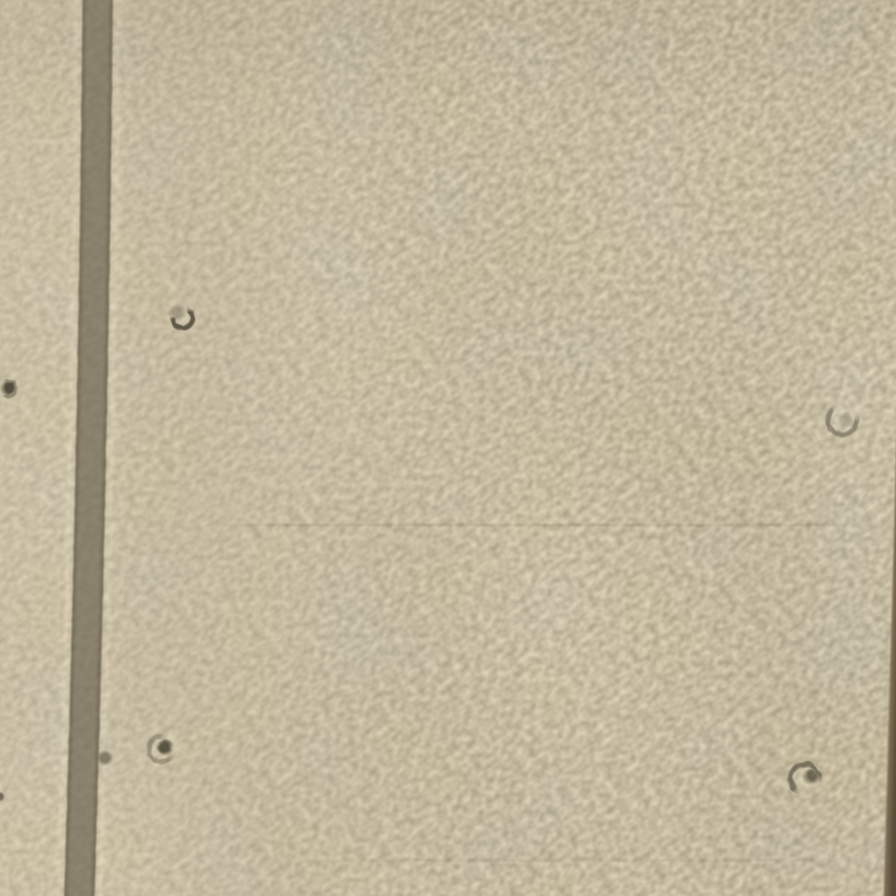
Give the GLSL for this texture, as a Shadertoy shader.

```glsl
vec2 gradientAt(vec2 cell) {
    vec3 h = fract(vec3(cell.xyx) * vec3(0.1031, 0.103, 0.0973));
    h += dot(h, h.yzx + 33.33);
    float angle = 6.2832 * fract((h.x + h.y) * h.z);
    return vec2(cos(angle), sin(angle));
}

float gradientNoise(vec2 p) {
    vec2 cell = floor(p), f = fract(p);
    vec2 w = f * f * f * (f * (f * 6.0 - 15.0) + 10.0);
    float a = dot(gradientAt(cell), f);
    float b = dot(gradientAt(cell + vec2(1, 0)), f - vec2(1, 0));
    float c = dot(gradientAt(cell + vec2(0, 1)), f - vec2(0, 1));
    float d = dot(gradientAt(cell + vec2(1, 1)), f - vec2(1, 1));
    return mix(mix(a, b, w.x), mix(c, d, w.x), w.y);
}

float spot(vec2 p, float radius) {
    return 1.0 - smoothstep(radius * 0.45, radius * 1.3, length(p));
}

// Ring with a soft gap facing the given angle
float brokenRing(vec2 p, float radius, float gapAngle) {
    float line = 1.0 - smoothstep(0.001, 0.0045, abs(length(p) - radius));
    float facing = dot(p, vec2(cos(gapAngle), sin(gapAngle))) / max(length(p), 0.0001);
    return line * (1.0 - smoothstep(0.2, 0.8, facing));
}

void mainImage(out vec4 fragColor, in vec2 fragCoord) {
    vec2 uv = fragCoord / iResolution.xy;

    // Pale painted panel with broad warm and cool drifts
    float drift = gradientNoise(uv * vec2(4.0, 3.0) + 7.0);
    vec3 color = vec3(0.772, 0.732, 0.628) + 0.025 * drift;
    color += vec3(0.008, 0.0, -0.018) * gradientNoise(uv * 9.0 + 31.0);
    color -= 0.025 * smoothstep(0.85, 1.0, uv.y);
    color += 0.015 * (1.0 - smoothstep(0.0, 0.3, uv.x));

    // Slanted grain, coarser and stronger toward the middle and right
    vec2 slanted = mat2(0.8, -0.6, 0.6, 0.8) * uv;
    float grain = gradientNoise(slanted * vec2(90.0, 125.0));
    grain += 0.7 * gradientNoise(slanted.yx * vec2(170.0, 145.0) + 50.0);
    float roughness = mix(0.075, 0.11, smoothstep(0.1, 0.65, uv.x));
    color += roughness * grain * vec3(1.0, 0.98, 0.95);

    // Faint horizontal seams
    float wobble = 0.001 * gradientNoise(vec2(uv.x * 25.0, 3.0));
    float seam = 1.0 - smoothstep(0.0008, 0.003, abs(uv.y - 0.414 + wobble));
    seam *= smoothstep(0.22, 0.32, uv.x) * (1.0 - smoothstep(0.9, 0.97, uv.x));
    float lowSeam = 1.0 - smoothstep(0.0008, 0.003, abs(uv.y - 0.04 + wobble));
    lowSeam *= smoothstep(0.3, 0.5, uv.x) * (1.0 - smoothstep(0.85, 0.95, uv.x));
    color -= (0.07 * seam + 0.04 * lowSeam) * (0.7 + gradientNoise(uv * vec2(60.0, 5.0)));

    // Left groove, bending slightly, with a light rim and darker borders
    float center = 0.0885 + 0.032 * uv.y - 0.0115 * uv.y * uv.y;
    center += 0.0008 * gradientNoise(vec2(uv.y * 45.0, 9.0));
    float edge = abs(uv.x - center) - 0.017;
    color += 0.035 * exp(-pow((edge - 0.006) / 0.004, 2.0));
    vec3 grooveColor = vec3(0.535, 0.505, 0.425) + 0.025 * grain;
    grooveColor -= 0.06 * smoothstep(-0.007, -0.001, edge);
    color = mix(color, grooveColor, 1.0 - smoothstep(-0.002, 0.002, edge));
    color = mix(color, vec3(0.46, 0.43, 0.35), 0.85 * spot(uv - vec2(0.117, 0.154), 0.008));

    // Right groove entering at the lower corner
    float inside = uv.x - (0.987 + 0.028 * uv.y);
    vec3 shadowColor = mix(vec3(0.48, 0.42, 0.32), vec3(0.35, 0.3, 0.22), smoothstep(0.0, 0.01, inside));
    color = mix(color, shadowColor, smoothstep(-0.003, 0.002, inside));

    // Fasteners: position, ring radius, gap angle; then ring and core strength, core offset
    vec4 rings[5] = vec4[5](
        vec4(0.204, 0.645, 0.011, 2.0), vec4(0.009, 0.566, 0.008, 3.1),
        vec4(0.940, 0.531, 0.016, 1.2), vec4(0.180, 0.164, 0.014, 0.4),
        vec4(0.898, 0.131, 0.016, 5.2));
    vec4 marks[5] = vec4[5](
        vec4(0.85, 0.35, -0.006, 0.006), vec4(0.5, 0.95, 0.001, 0.001),
        vec4(0.5, 0.25, 0.004, 0.001), vec4(0.4, 0.9, 0.004, 0.002),
        vec4(0.65, 0.75, 0.008, 0.003));
    for (int i = 0; i < 5; i++) {
        vec2 p = uv - rings[i].xy;
        p += 0.002 * gradientNoise(uv * 130.0 + float(i));
        float ring = marks[i].x * brokenRing(p, rings[i].z, rings[i].w);
        float core = marks[i].y * spot(p - marks[i].zw, 0.0085);
        color += 0.04 * spot(p, rings[i].z * 1.2);
        color = mix(color, vec3(0.3, 0.28, 0.22), max(ring, core));
    }
    color = mix(color, vec3(0.36, 0.33, 0.27), 0.8 * spot(uv - vec2(0.0, 0.111), 0.005));

    fragColor = vec4(clamp(color, 0.0, 1.0), 1.0);
}
```
